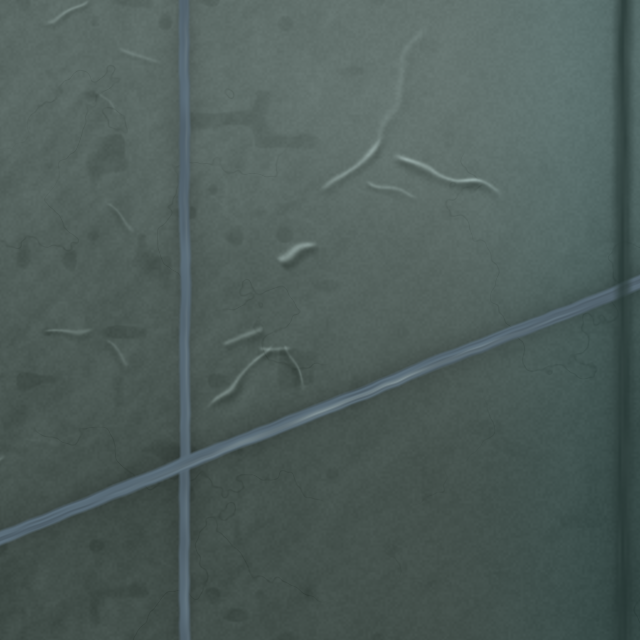
Give the GLSL for this texture, as a Shadertoy shader.

```glsl
// Dark green-grey slate tiles with blue-grey joints, one slanted, and pale chipped ridges

const vec3 SLATE_DARK = vec3(0.205, 0.250, 0.230);
const vec3 SLATE_LIGHT = vec3(0.415, 0.475, 0.460);
const vec3 JOINT_BLUE = vec3(0.335, 0.405, 0.450);
const vec3 JOINT_SHINE = vec3(0.490, 0.550, 0.560);
const vec3 GROOVE = vec3(0.150, 0.220, 0.210);
const vec3 RIDGE_PALE = vec3(0.560, 0.630, 0.615);
const float PITCH = 0.685;      // spacing of the upright joints
const float FIRST_JOINT = 0.289;

float hash(vec2 p) {
    vec3 q = fract(vec3(p.xyx) * 0.1031);
    q += dot(q, q.yzx + 33.33);
    return fract((q.x + q.y) * q.z);
}

float noise(vec2 p) {
    vec2 i = floor(p), f = fract(p);
    f = f * f * (3.0 - 2.0 * f);
    return mix(mix(hash(i), hash(i + vec2(1, 0)), f.x),
               mix(hash(i + vec2(0, 1)), hash(i + vec2(1, 1)), f.x), f.y);
}

float fbm(vec2 p) {
    float sum = 0.0, amp = 0.5;
    for (int i = 0; i < 5; i++) {
        sum += amp * noise(p);
        p = mat2(1.6, 1.2, -1.2, 1.6) * p + 7.3;
        amp *= 0.5;
    }
    return sum;
}

// Soft band around zero
float band(float d, float halfWidth, float soft) {
    return 1.0 - smoothstep(halfWidth - soft, halfWidth + soft, abs(d));
}

// Tapered ridge from a to b: positive on its lit crest, negative in its shadow
float ridge(vec2 p, vec2 a, vec2 b, float width) {
    vec2 along = b - a;
    float len = length(along);
    vec2 dir = along / len;
    vec2 q = vec2(dot(p - a, dir), dot(p - a, vec2(-dir.y, dir.x)));
    float t = clamp(q.x / len, 0.0, 1.0);
    float fade = smoothstep(0.0, 0.15, t) * smoothstep(1.0, 0.8, t);
    float across = q.y * (dir.x < 0.0 ? -1.0 : 1.0);
    float crest = exp(-across * across / (width * width));
    float under = across + 2.2 * width;
    return fade * (crest - 0.35 * exp(-under * under / (4.0 * width * width)));
}

// Short chips at random places and angles, one candidate per cell
float scatteredChips(vec2 p, float cells) {
    float sum = 0.0;
    vec2 home = floor(p * cells);
    for (int j = -1; j <= 1; j++)
    for (int i = -1; i <= 1; i++) {
        vec2 id = home + vec2(i, j);
        vec2 mid = (id + vec2(hash(id + 3.1), hash(id + 8.7))) / cells;
        float angle = mix(-1.0, 0.9, hash(id + 15.3));
        vec2 arm = vec2(cos(angle), sin(angle)) * mix(0.15, 0.42, hash(id + 21.9)) / cells;
        float strength = smoothstep(0.45, 1.0, hash(id + 40.2));
        sum += strength * ridge(p, mid - arm, mid + arm, 0.0032);
    }
    return sum;
}

// Brightness of the bare stone, 0 to 1
float stoneTone(vec2 uv, float aboveSlant) {
    float tone = 0.25 + 0.37 * smoothstep(0.2, 1.0, uv.y);
    tone += 0.27 * exp(-dot((uv - vec2(0.72, 0.93)) * vec2(1.9, 1.8), (uv - vec2(0.72, 0.93)) * vec2(1.9, 1.8)));
    tone += 0.05 * smoothstep(0.0, 0.05, aboveSlant);
    return tone + 0.16 * (fbm(uv * 5.0) - 0.48) - 0.10 * smoothstep(0.85, 1.0, uv.x);
}

void mainImage(out vec4 fragColor, in vec2 fragCoord) {
    vec2 uv = fragCoord / iResolution.xy;
    float px = 1.0 / iResolution.y;
    float soft = 0.0015 + px;

    // Distances to the joints
    float wobble = 0.004 * (noise(uv * 9.0) - 0.5) + 0.002 * (noise(uv * 45.0) - 0.5);
    float slant = (uv.y - 0.161 - 0.398 * uv.x) * 0.93 + wobble;
    float column = round((uv.x - FIRST_JOINT) / PITCH);
    float upright = uv.x - FIRST_JOINT - column * PITCH + wobble;
    float isGroove = step(0.5, column);

    // Stone: tone, rough relief, grain and pits
    float rough = mix(1.0, 0.25, smoothstep(0.3, 0.75, uv.x));
    vec2 grainUv = mat2(0.8, -0.6, 0.6, 0.8) * uv * vec2(13.0, 20.0);
    float relief = fbm(grainUv) - fbm(grainUv + vec2(-0.15, 0.22));
    float tone = stoneTone(uv, slant) + 0.40 * rough * relief;
    tone += 0.10 * (noise(uv * 260.0) - 0.5) + 0.05 * (noise(uv * 110.0) - 0.5);
    tone -= 0.16 * smoothstep(0.78, 0.90, noise(uv * 27.0 + 4.0)) * rough;
    float crack = band(fbm(uv * 6.0 + 11.0) - 0.5, 0.004, 0.006);
    tone -= 0.13 * crack * smoothstep(0.50, 0.65, noise(uv * 7.0 + 2.0));
    vec3 col = mix(SLATE_DARK, SLATE_LIGHT, tone);
    col += vec3(-0.025, 0.005, 0.014) * smoothstep(0.65, 1.0, uv.x);

    // Chipped ridges: a broken diagonal vein, its branches and a low arch
    vec2 p = uv + 0.022 * (vec2(noise(uv * 24.0), noise(uv * 24.0 + 50.0)) - 0.5);
    float chips = ridge(p, vec2(0.49, 0.69), vec2(0.60, 0.79), 0.0040) * 0.75;
    chips += ridge(p, vec2(0.58, 0.76), vec2(0.66, 0.98), 0.0050) * 0.20;
    chips += ridge(p, vec2(0.61, 0.755), vec2(0.79, 0.700), 0.0035);
    chips += ridge(p, vec2(0.57, 0.725), vec2(0.66, 0.690), 0.0030) * 0.45;
    chips += ridge(p, vec2(0.43, 0.595), vec2(0.49, 0.625), 0.0038);
    chips += ridge(p, vec2(0.335, 0.455), vec2(0.42, 0.488), 0.0035) * 0.75;
    chips += ridge(p, vec2(0.315, 0.355), vec2(0.425, 0.465), 0.0030) * 0.70;
    chips += ridge(p, vec2(0.395, 0.455), vec2(0.465, 0.450), 0.0032) * 0.65;
    chips += ridge(p, vec2(0.445, 0.460), vec2(0.478, 0.390), 0.0030) * 0.45;
    float leftTile = smoothstep(0.30, 0.20, uv.x) * smoothstep(0.0, 0.1, slant);
    chips += scatteredChips(p, 9.0) * mix(0.05, 0.50, leftTile);
    chips *= 0.55 + 0.75 * noise(uv * 38.0);
    col += (RIDGE_PALE - SLATE_DARK) * chips * 0.55;

    // Shade where the stone meets the joints
    col *= 1.0 - 0.24 * exp(-abs(slant) / 0.016) - 0.22 * exp(-abs(upright) / 0.013);

    // Dark groove at the right, blue joint at the left
    float streak = noise(vec2(uv.x * 220.0, uv.y * 14.0));
    col = mix(col, GROOVE + 0.05 * streak, 0.75 * isGroove * band(upright, 0.011, 0.010));
    vec3 uprightCol = mix(JOINT_BLUE, JOINT_SHINE, 0.35 * streak * band(upright - 0.003, 0.002, 0.003));
    uprightCol *= 0.92 + 0.14 * noise(uv * vec2(90.0, 20.0));
    col = mix(col, uprightCol, (1.0 - isGroove) * band(upright, 0.0080, soft));

    // Slanted joint with a worn shine on its lower edge
    float wear = noise(vec2(uv.x * 16.0, slant * 330.0));
    float shine = band(slant + 0.003, 0.003, 0.004) * smoothstep(0.1, 0.5, uv.x) * smoothstep(0.95, 0.65, uv.x);
    vec3 slantCol = mix(JOINT_BLUE, JOINT_SHINE, shine * (0.35 + 0.65 * wear));
    slantCol *= 0.90 + 0.18 * wear;
    float inGroove = isGroove * band(upright, 0.010, 0.008);
    col = mix(col, slantCol, band(slant, 0.0100, soft) * (1.0 - 0.75 * inGroove));

    fragColor = vec4(clamp(col, 0.0, 1.0), 1.0);
}
```
